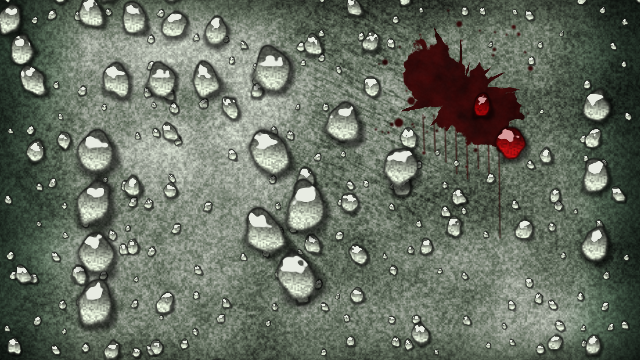
A Shadertoy shader for this texture:

```glsl
// Water drops on a worn grey-green metal plate with a dark red splatter.
#define DROP_DENSITY 0.50
#define GRAIN 0.42
#define MOTTLE 0.42
#define BLOOD_TOP vec2(1.205, 0.805)
#define BLOOD_END vec2(1.355, 0.670)
#define BLOOD_RADIUS 0.056
#define BLOOD_COLOR vec3(0.18, 0.014, 0.016)
#define WATER_COLOR vec3(0.82, 0.86, 0.78)
#define SPECKS 44
#define DRIPS 8

float hash(vec2 p) {
  vec3 q = fract(vec3(p.xyx) * 0.1031);
  q += dot(q, q.yzx + 33.33);
  return fract((q.x + q.y) * q.z);
}

float noise(vec2 p) {
  vec2 i = floor(p), f = fract(p);
  f = f * f * (3.0 - 2.0 * f);
  return mix(mix(hash(i), hash(i + vec2(1, 0)), f.x),
             mix(hash(i + vec2(0, 1)), hash(i + vec2(1, 1)), f.x), f.y);
}

float fbm(vec2 p) {
  float sum = 0.0, amp = 0.5;
  for (int i = 0; i < 5; i++) {
    sum += amp * noise(p);
    p = mat2(1.6, 1.2, -1.2, 1.6) * p + 9.7;
    amp *= 0.5;
  }
  return sum;
}

float glow(vec2 p, vec2 center, vec2 size) {
  vec2 q = (p - center) / size;
  return exp(-dot(q, q));
}

float segment(vec2 p, vec2 a, vec2 b) {
  vec2 pa = p - a, ba = b - a;
  return length(pa - ba * clamp(dot(pa, ba) / dot(ba, ba), 0.0, 1.0));
}

// Worn plate: broad light, stains, scratches, grain and dark borders
vec3 plate(vec2 p, float aspect) {
  float light = 0.41 + 0.25 * glow(p, vec2(0.58, 0.74), vec2(0.45, 0.32))
    + 0.05 * glow(p, vec2(0.40, 0.28), vec2(0.35, 0.28))
    + 0.20 * glow(p, vec2(1.50, 0.07), vec2(0.28, 0.13))
    - 0.13 * glow(p, vec2(1.00, 1.00), vec2(0.30, 0.12));
  light += MOTTLE * (fbm(p * 7.0) - 0.48);
  vec2 s = mat2(0.90, 0.43, -0.43, 0.90) * p;
  float worn = glow(p, vec2(1.05, 0.68), vec2(0.28, 0.35));
  light -= 0.15 * worn * smoothstep(0.5, 0.8, noise(s * vec2(35.0, 210.0)));
  light += GRAIN * (0.5 * noise(p * 130.0) + 0.5 * noise(p * 260.0) - 0.5);
  vec2 border = min(p, vec2(aspect, 1.0) - p);
  border += 0.08 * (fbm(p * 5.0 + 30.0) - 0.5);
  float sides = smoothstep(-0.04, 0.25, border.x);
  light *= mix(0.32, 1.0, sides) * mix(0.5, 1.0, smoothstep(-0.07, 0.12, border.y));
  float pale = smoothstep(0.35, 0.65, light);
  vec3 tint = mix(vec3(0.91, 1.04, 0.87), vec3(0.98, 1.02, 0.95), pale);
  return max(light, 0.03) * mix(vec3(0.74, 1.04, 0.82), tint, sides);
}

// Splatter: ragged body, flung specks and thin drips
float bloodDistance(vec2 p) {
  vec2 dir = normalize(p - 0.5 * (BLOOD_TOP + BLOOD_END) + 1e-5);
  float spikes = 0.045 * noise(dir * 4.0 + 7.0) + 0.06 * pow(noise(dir * 11.0 + 20.0), 4.0);
  float d = segment(p, BLOOD_TOP, BLOOD_END) - BLOOD_RADIUS - spikes;
  d += 0.08 * (fbm(p * 26.0) - 0.48);
  for (int i = 0; i < SPECKS; i++) {
    float k = float(i), a = 6.2832 * hash(vec2(k, 8.0));
    vec2 c = vec2(1.27, 0.74) + vec2(cos(a), sin(a)) * (0.11 + 0.14 * hash(vec2(k, 3.0)));
    d = min(d, length(p - c) - 0.002 - 0.010 * pow(hash(vec2(k, 5.0)), 3.0));
  }
  for (int i = 0; i < DRIPS; i++) {
    float k = float(i), x = 1.175 + 0.030 * k;
    float fall = i == DRIPS - 1 ? 0.27 : 0.12 * hash(vec2(k, 41.0));
    d = min(d, segment(p, vec2(x, 0.68), vec2(x + 0.004, 0.61 - fall)) - 0.001);
  }
  return d;
}

// One lens-like drop: cast shadow, dark rim, pale base, white glint on top
void drop(inout vec3 col, vec2 p, float r, float seed, vec3 tint) {
  vec2 q = p / r;
  if (dot(q, q) > 6.0) return;
  float aa = 1.5 / (iResolution.y * r);
  q.x += 0.5 * (seed - 0.5) * q.y;
  float wobble = 0.4 * (noise(q * 1.5 + seed * 50.0) - 0.5);
  vec2 shape = vec2(q.x * (1.18 + 0.2 * q.y), q.y * 0.92);
  float d = length(shape) - 1.0 + wobble;
  float shade = length(shape - vec2(0.12, -0.14)) - 1.0 + wobble;
  col *= 1.0 - 0.6 * smoothstep(0.38, -0.05, shade);
  vec3 body = tint * mix(0.36, 0.98, smoothstep(0.65, -0.7, q.y + 0.2 * q.x));
  body *= 0.75 + 0.5 * noise(p * 230.0 + seed * 9.0);
  body *= mix(0.36, 1.0, smoothstep(0.0, -0.2, d));
  float glint = length((q - vec2(-0.08, 0.48)) / vec2(0.55, 0.36)) - 1.0;
  glint += 1.3 * (noise(q * 3.5 + seed * 70.0) - 0.4);
  body = mix(body, tint * 0.4 + 0.58, smoothstep(0.12, -0.12, glint) * smoothstep(-0.04, -0.12, d));
  col = mix(col, body, smoothstep(aa, -aa, d));
}

// Small drops in a jittered grid
void scatter(inout vec3 col, vec2 p, float cell, vec2 radii, float seed) {
  for (int k = 0; k < 9; k++) {
    vec2 id = floor(p / cell) + vec2(k % 3, k / 3) - 1.0, key = id + seed;
    vec2 c = (id + 0.5 + 0.62 * (vec2(hash(key), hash(key + 57.0)) - 0.5)) * cell;
    if (hash(key + 91.0) > DROP_DENSITY || segment(c, BLOOD_TOP, BLOOD_END) < 0.13) continue;
    drop(col, p - c, mix(radii.x, radii.y, hash(key + 133.0)), hash(key + 211.0), WATER_COLOR);
  }
}

// Large drops in a loose line
void chain(inout vec3 col, vec2 p, vec2 start, vec2 gap, int count, float r) {
  for (int i = 0; i < count; i++) {
    vec2 c = start + gap * float(i);
    drop(col, p - c, r, hash(c * 90.0), WATER_COLOR);
  }
}

void mainImage(out vec4 fragColor, in vec2 fragCoord) {
  vec2 p = fragCoord / iResolution.y;
  float aa = 1.5 / iResolution.y;
  vec3 col = plate(p, iResolution.x / iResolution.y);
  vec3 blood = BLOOD_COLOR * (0.4 + 1.2 * fbm(p * 28.0));
  col = mix(col, blood, 0.95 * smoothstep(aa, -aa, bloodDistance(p)));
  scatter(col, p, 0.066, vec2(0.006, 0.014), 31.0);
  scatter(col, p, 0.135, vec2(0.018, 0.028), 57.0);
  chain(col, p, vec2(0.265, 0.58), vec2(0, -0.14), 4, 0.056);
  chain(col, p, vec2(0.755, 0.81), vec2(-0.012, -0.225), 3, 0.056);
  chain(col, p, vec2(0.848, 0.43), vec2(-0.025, -0.195), 2, 0.062);
  chain(col, p, vec2(0.325, 0.78), vec2(0.123, 0), 3, 0.043);
  chain(col, p, vec2(0.255, 0.97), vec2(0.115, -0.018), 4, 0.037);
  chain(col, p, vec2(1.655, 0.705), vec2(0, -0.19), 3, 0.043);
  chain(col, p, vec2(0.955, 0.665), vec2(0.160, -0.125), 2, 0.052);
  chain(col, p, vec2(0.03, 0.95), vec2(0.03, -0.085), 3, 0.038);
  // Two drops stained by the splatter
  drop(col, p - vec2(1.340, 0.710), 0.030, 0.3, vec3(0.55, 0.02, 0.03));
  drop(col, p - vec2(1.417, 0.606), 0.045, 0.7, vec3(0.66, 0.05, 0.06));
  fragColor = vec4(clamp(col, 0.0, 1.0), 1.0);
}
```
